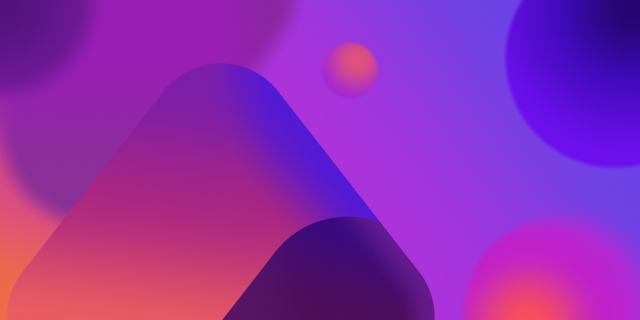
Write a WebGL 2 fragment shader that draws this background.

```glsl
#version 300 es
precision highp float;
// Soft violet gradient with a rounded hill, a dark foothill and glowing orbs.

#define HILL_CENTER vec2(0.690, 0.010)
#define HILL_SIZE vec2(0.441, 0.565)
#define HILL_ROUND 0.227
#define FOOT_CENTER vec2(1.086, -0.458)
#define FOOT_SIZE vec2(0.386, 0.495)
#define FOOT_ROUND 0.286
#define BLUE_ORB vec3(1.922, 0.818, 0.342)
#define PINK_ORB vec3(1.745, 0.023, 0.295)
#define SMALL_ORB vec3(1.094, 0.779, 0.087)
#define CLOUD_RADIUS 0.298
#define CLOUD_BLUR 0.050
#define GRAIN 0.006

uniform vec2 u_resolution;
out vec4 fragColor;

float hash(vec2 p) {
    return fract(sin(dot(p, vec2(12.9898, 78.233))) * 43758.5453);
}

// Coverage of a shape from its signed distance and half edge width.
float cover(float d, float blur) {
    return 1.0 - smoothstep(-blur, blur, d);
}

float circle(vec2 p, vec3 orb) {
    return length(p - orb.xy) - orb.z;
}

float capsule(vec2 p, vec2 a, vec2 b, float radius) {
    vec2 ab = b - a;
    float h = clamp(dot(p - a, ab) / dot(ab, ab), 0.0, 1.0);
    return length(p - a - ab * h) - radius;
}

float roundRhombus(vec2 p, vec2 size, float radius) {
    p = abs(p);
    vec2 a = vec2(size.x, 0.0), ab = vec2(-size.x, size.y);
    float h = clamp(dot(p - a, ab) / dot(ab, ab), 0.0, 1.0);
    float side = sign(p.x * size.y + p.y * size.x - size.x * size.y);
    return length(p - a - ab * h) * side - radius;
}

// Diagonal violet field, warm in the lower left.
vec3 backdrop(vec2 p) {
    vec3 col = mix(vec3(0.67, 0.20, 0.86), vec3(0.42, 0.26, 0.90),
                   smoothstep(1.42, 2.36, p.x + 0.75 * p.y));
    vec3 warm = mix(vec3(0.93, 0.42, 0.28), vec3(0.85, 0.29, 0.53),
                    smoothstep(0.08, 0.46, p.y + 0.3 * p.x));
    warm = mix(warm, vec3(0.60, 0.14, 0.68), smoothstep(0.46, 0.72, p.y));
    return mix(warm, col, smoothstep(0.35, 0.85, p.x));
}

// Blurred clouds of the upper left.
vec3 addClouds(vec3 col, vec2 p) {
    float d = capsule(p, vec2(0.625, 1.052), vec2(0.30, 0.596), CLOUD_RADIUS);
    vec3 cloud = mix(vec3(0.54, 0.19, 0.59), vec3(0.60, 0.12, 0.71),
                     smoothstep(0.38, 0.85, p.y));
    cloud = mix(cloud, vec3(0.54, 0.15, 0.62), smoothstep(0.65, 0.90, p.x));
    col = mix(col, cloud, cover(d, CLOUD_BLUR));
    float corner = circle(p, vec3(0.0, 1.0, 0.29));
    vec3 shade = mix(vec3(0.33, 0.07, 0.50), vec3(0.43, 0.10, 0.58),
                     smoothstep(-0.25, 0.0, corner));
    return mix(col, shade, cover(corner, CLOUD_BLUR));
}

vec3 addOrbs(vec3 col, vec2 p, float px) {
    // Blue orb with a dark core
    float glow = length(p - vec2(1.98, 0.98));
    vec3 blue = mix(vec3(0.14, 0.02, 0.43), vec3(0.25, 0.04, 0.73),
                    smoothstep(0.0, 0.27, glow));
    blue = mix(blue, vec3(0.43, 0.06, 0.93), smoothstep(0.18, 0.50, glow));
    col = mix(col, blue, cover(circle(p, BLUE_ORB), 0.008 + px));

    // Coral orb, its edge fading to the right
    glow = length(p - vec2(1.65, -0.02));
    vec3 pink = mix(vec3(0.97, 0.31, 0.36), vec3(0.75, 0.13, 0.80),
                    smoothstep(0.02, 0.26, glow));
    pink = mix(pink, vec3(0.64, 0.19, 0.85), smoothstep(0.24, 0.44, glow));
    float blur = mix(0.012, 0.065, smoothstep(1.50, 1.95, p.x));
    col = mix(col, pink, cover(circle(p, PINK_ORB), blur + px));

    // Small lit orb
    glow = length(p - vec2(1.115, 0.81));
    vec3 small = mix(vec3(0.87, 0.32, 0.49), vec3(0.65, 0.16, 0.82),
                     smoothstep(0.01, 0.125, glow));
    return mix(col, small, cover(circle(p, SMALL_ORB), 0.006 + px));
}

vec3 hillColor(vec2 p, float d) {
    float height = p.y + 0.12 * (p.x - 0.3);
    vec3 col = mix(vec3(0.92, 0.36, 0.38), vec3(0.67, 0.15, 0.51),
                   smoothstep(-0.04, 0.42, height));
    col = mix(col, vec3(0.49, 0.12, 0.66), smoothstep(0.34, 0.78, height));
    float rightSide = smoothstep(0.62, 0.86, p.x);
    return mix(col, vec3(0.33, 0.10, 0.83), rightSide * smoothstep(-0.27, -0.01, d));
}

vec3 footColor(vec2 p, float rim) {
    vec3 col = mix(vec3(0.31, 0.05, 0.35), vec3(0.22, 0.04, 0.51),
                   smoothstep(0.0, 0.36, p.y + 0.25 * (p.x - 1.0)));
    col = mix(col, vec3(0.37, 0.10, 0.43), 0.6 * (1.0 - smoothstep(0.72, 1.0, p.x)));
    return mix(col, vec3(0.43, 0.12, 0.58), 0.8 * smoothstep(-0.12, 0.0, rim));
}

void main() {
    vec2 p = gl_FragCoord.xy / u_resolution.y;
    float px = 0.75 / u_resolution.y;
    vec3 col = addOrbs(addClouds(backdrop(p), p), p, px);

    // The foothill lies within the outline of the hill
    float hill = roundRhombus(p - HILL_CENTER, HILL_SIZE, HILL_ROUND);
    float foot = roundRhombus(p - FOOT_CENTER, FOOT_SIZE, FOOT_ROUND);
    vec3 land = mix(hillColor(p, hill), footColor(p, hill), cover(foot, px));
    col = mix(col, land, cover(hill, px));

    col += GRAIN * (hash(floor(p * 512.0)) - 0.5);
    fragColor = vec4(col, 1.0);
}
```
